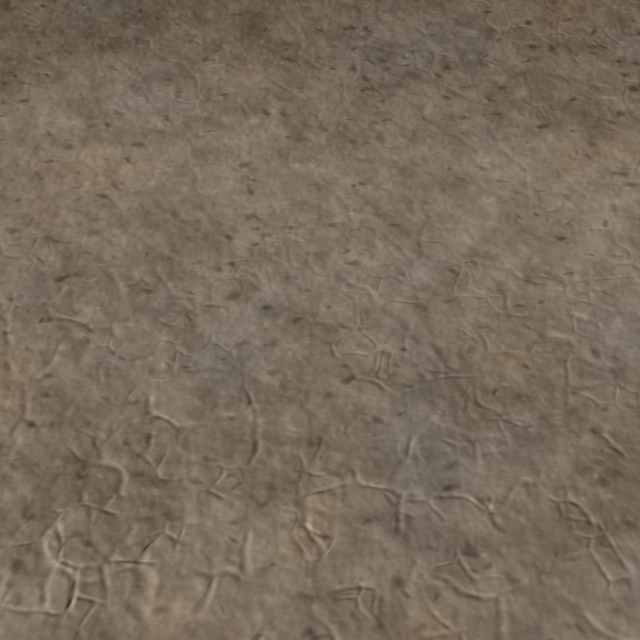
A Shadertoy shader for this texture:

```glsl
#define BASE_COLOR vec3(0.472, 0.421, 0.364)
#define TONE_TINT vec3(1.0, 0.98, 0.92)
#define PLATE_SCALE 7.0
#define CHIP_SCALE 17.0
#define PIT_SCALE 25.0
#define CRUMB_SCALE 42.0
#define GRAIN_SCALE 95.0
#define RELIEF_STRENGTH 0.105
#define PIT_DEPTH 0.115
#define MOTTLE_STRENGTH 0.15
#define GRAIN_STRENGTH 0.05
#define LIGHT_STEP vec2(0.0065, 0.0045)

float hash(vec2 p) {
    vec3 q = fract(p.xyx * 0.1031);
    q += dot(q, q.yzx + 33.33);
    return fract((q.x + q.y) * q.z);
}

vec2 hash2(vec2 p) {
    return vec2(hash(p), hash(p + vec2(71.0, 37.0)));
}

float noise(vec2 p) {
    vec2 i = floor(p), f = fract(p);
    f = f * f * (3.0 - 2.0 * f);
    float low = mix(hash(i), hash(i + vec2(1, 0)), f.x);
    float high = mix(hash(i + vec2(0, 1)), hash(i + vec2(1, 1)), f.x);
    return mix(low, high, f.y);
}

float fbm(vec2 p) {
    float sum = 0.0, weight = 0.53;
    for (int i = 0; i < 4; i++) {
        sum += weight * noise(p);
        p = mat2(1.6, 1.2, -1.2, 1.6) * p + 19.0;
        weight *= 0.5;
    }
    return sum;
}

// Gap between the two nearest cell centres: zero on a crack
float crackGap(vec2 p) {
    vec2 cell = floor(p);
    float nearest = 9.0, second = 9.0;
    for (int y = -1; y <= 1; y++)
    for (int x = -1; x <= 1; x++) {
        vec2 id = cell + vec2(x, y);
        float d = length(id + hash2(id) - p);
        second = min(second, max(nearest, d));
        nearest = min(nearest, d);
    }
    return second - nearest;
}

// Scattered tilted flecks, each with its own size and strength
float flecks(vec2 p, float share, float seed) {
    vec2 cell = floor(p);
    float cover = 0.0;
    for (int y = -1; y <= 1; y++)
    for (int x = -1; x <= 1; x++) {
        vec2 id = cell + vec2(x, y);
        vec2 key = id + seed;
        vec2 d = p - id - hash2(key);
        float tilt = 1.6 * hash(key + 53.0) - 1.1;
        d = mat2(cos(tilt), -sin(tilt), sin(tilt), cos(tilt)) * d;
        float radius = mix(0.22, 0.5, hash(key + 91.0));
        float shape = 1.0 - smoothstep(0.15, 1.0, length(d * vec2(0.75, 1.35)) / radius);
        float strength = mix(0.35, 1.0, hash(key + 17.0));
        cover = max(cover, shape * strength * step(hash(key + 29.0), share));
    }
    return cover;
}

// Broken raised rims around plates and chips, over crumbly soil
float height(vec2 p, float rough) {
    vec2 bend = vec2(noise(p * 19.0), noise(p * 19.0 + 40.0)) - 0.5;
    vec2 q = p + 0.045 * bend;
    float plates = 1.0 - smoothstep(0.0, 0.17, crackGap(q * PLATE_SCALE));
    float chips = 1.0 - smoothstep(0.0, 0.24, crackGap(q * CHIP_SCALE + 8.0));
    plates *= smoothstep(0.38, 0.68, noise(p * 13.0 + 5.0));
    chips *= smoothstep(0.5, 0.8, noise(p * 16.0 + 63.0));
    return rough * (plates + 0.75 * chips) + (0.9 + 0.7 * rough) * fbm(p * CRUMB_SCALE);
}

void mainImage(out vec4 fragColor, in vec2 fragCoord) {
    vec2 uv = fragCoord / iResolution.xy;

    // Ground recedes towards the top
    vec2 ground = vec2((uv.x - 0.5) * (1.0 + 0.7 * uv.y), uv.y * (1.0 + 0.8 * uv.y)) + 3.0;
    vec2 wobble = vec2(noise(ground * 60.0), noise(ground * 60.0 + 9.0)) - 0.5;

    // Broad light and shade
    float crumbled = exp(-dot((uv - vec2(0.14, 0.12)) * vec2(3.0, 7.0), (uv - vec2(0.14, 0.12)) * vec2(3.0, 7.0)));
    float farShade = smoothstep(0.78, 1.04, uv.y + 0.05 * uv.x);
    float tone = 0.016 * exp(-pow((uv.y - 0.62) * 4.5, 2.0)) - 0.065 * farShade + 0.028 * crumbled;
    tone -= 0.014 * exp(-pow((uv.y - 0.27) * 8.0, 2.0));

    // Mottling and fine grain
    tone += 0.05 * (noise(ground * 6.0) - 0.5);
    tone += MOTTLE_STRENGTH * (fbm(ground * 18.0) - 0.5);
    tone += GRAIN_STRENGTH * (noise(ground * GRAIN_SCALE * vec2(1.2, 0.7)) - 0.5);

    // Side lit relief
    float rough = mix(0.9, 0.3, smoothstep(0.25, 0.8, uv.y)) + 0.5 * crumbled + 0.3 * farShade * uv.x;
    tone += RELIEF_STRENGTH * (height(ground, rough) - height(ground + LIGHT_STEP, rough));
    tone += 0.02 * crumbled * smoothstep(0.5, 0.75, noise(ground * 40.0));

    // Dark pits and pale specks
    vec2 scattered = (ground + 0.014 * wobble) * PIT_SCALE;
    tone -= PIT_DEPTH * flecks(scattered, 0.24, 0.0);
    tone += 0.06 * flecks(scattered * 1.5, 0.12, 211.0);

    // Cool grey and warm brown drift
    float drift = fbm(ground * 5.0 + 31.0) - 0.5;
    vec3 color = BASE_COLOR + tone * TONE_TINT + drift * vec3(0.03, 0.0, -0.04);
    fragColor = vec4(color, 1.0);
}
```
